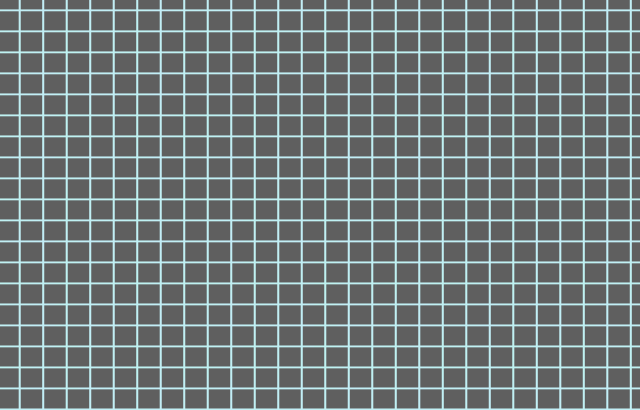
Reproduce this pattern procedurally as a WebGL 2 fragment shader.

```glsl
#version 300 es
precision highp float;

uniform vec2 u_resolution;
out vec4 outColor;

// Repeats across and down, and the first line's place as canvas fractions
const vec2 REPEATS = vec2(27.23, 19.52);
const vec2 FIRST_LINE = vec2(0.0308, 0.0014);

// Widths of the vertical and horizontal lines, in canvas heights
const vec2 LINE_WIDTH = vec2(0.0050, 0.0046);

const vec3 GROUND_COLOR = vec3(0.373, 0.373, 0.373);
const vec3 LINE_COLOR = vec3(0.755, 0.940, 0.955);
const vec3 TINT_SHIFT = vec3(0.008, -0.010, 0.012);

// Share of a pixel-wide box covered by a line, per axis
vec2 lineCoverage(vec2 offset, vec2 halfWidth, float pixel) {
    vec2 upper = min(offset + 0.5 * pixel, halfWidth);
    vec2 lower = max(offset - 0.5 * pixel, -halfWidth);
    return clamp((upper - lower) / pixel, 0.0, 1.0);
}

// Slow tint drift from one line to the next
float lineTint(vec2 lineIndex) {
    return 0.5 * (sin(lineIndex.x * 2.3) + sin(lineIndex.y * 1.7 + 0.6));
}

void main() {
    vec2 uv = gl_FragCoord.xy / u_resolution;
    float pixel = 1.0 / u_resolution.y;
    vec2 canvasSize = vec2(u_resolution.x / u_resolution.y, 1.0);

    // Signed distance to the nearest line on each axis
    vec2 grid = (uv - FIRST_LINE) * REPEATS;
    vec2 lineIndex = floor(grid + 0.5);
    vec2 offset = (grid - lineIndex) * canvasSize / REPEATS;

    // Union of both line sets
    vec2 coverage = lineCoverage(offset, 0.5 * LINE_WIDTH, pixel);
    float mask = 1.0 - (1.0 - coverage.x) * (1.0 - coverage.y);

    vec3 lineColor = LINE_COLOR + TINT_SHIFT * lineTint(lineIndex);
    outColor = vec4(mix(GROUND_COLOR, lineColor, mask), 1.0);
}
```
